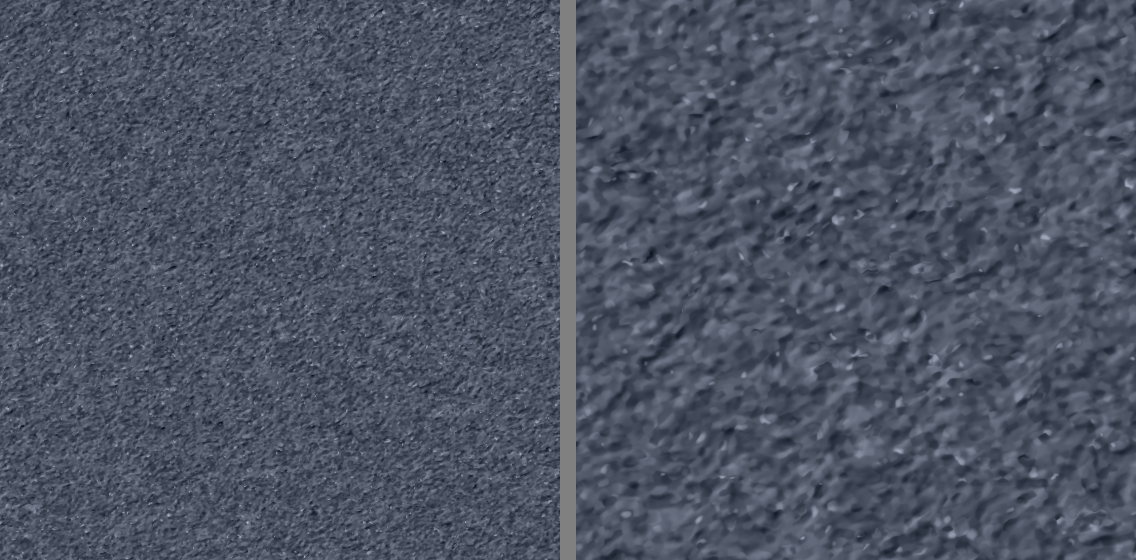
Left: the whole. Right: its middle third, enlarged.
Give the GLSL for this texture, as a Shadertoy shader.

```glsl
// Dark slate-blue rough stone with slanted grains, pale flecks and small pits.

vec3 hash3(vec2 cell) {
    vec3 p = fract(cell.xyx * vec3(0.1031, 0.1030, 0.0973));
    p += dot(p, p.yxz + 33.33);
    return fract((p.xxy + p.yzz) * p.zyx);
}

// Cellular noise with blended cell borders, centred on zero
float grains(vec2 p, float sharpness) {
    vec2 cell = floor(p);
    float total = 0.0, weights = 0.0;
    for (int y = -1; y <= 1; y++)
    for (int x = -1; x <= 1; x++) {
        vec2 id = cell + vec2(x, y);
        vec3 rnd = hash3(id);
        vec2 d = id + 0.1 + 0.8 * rnd.xy - p;
        float w = exp(-sharpness * dot(d, d));
        total += w * rnd.z;
        weights += w;
    }
    return total / weights - 0.5;
}

// Soft spots of varied size and strength in a share of the cells
float spots(vec2 p, float share, float radius) {
    vec2 cell = floor(p);
    float cover = 0.0;
    for (int y = -1; y <= 1; y++)
    for (int x = -1; x <= 1; x++) {
        vec2 id = cell + vec2(x, y);
        vec3 rnd = hash3(id + 71.0);
        float strength = rnd.z / share;
        float r = radius * (0.6 + 0.7 * fract(strength * 7.3));
        float spot = 1.0 - smoothstep(0.2 * r, r, length(id + rnd.xy - p));
        cover = max(cover, spot * step(strength, 1.0) * (0.3 + 0.7 * strength));
    }
    return cover;
}

void mainImage(out vec4 fragColor, in vec2 fragCoord) {
    vec2 uv = fragCoord / iResolution.y;

    // Grain space: x runs along the rising slant
    vec2 slant = vec2(cos(0.45), sin(0.45));
    vec2 q = vec2(dot(uv, slant), dot(uv, vec2(-slant.y, slant.x))) + 3.0;
    q += 0.0016 * sin(q.yx * vec2(97.0, 83.0) + 2.0 * sin(q * 41.0));
    vec2 g = q * vec2(0.72, 1.1);

    // Layered mineral grains
    float medium = grains(g * 72.0, 5.0);
    float fine = grains(g * 155.0 + 17.0, 5.5);
    float finest = grains(q * vec2(0.85, 1.05) * 250.0 + 39.0, 5.5);
    float broad = grains(q * 13.0 + 5.0, 4.0);
    float tone = 0.321 + 0.022 * broad + 0.055 * medium + 0.11 * fine + 0.16 * finest;

    // Relief lit from the upper left
    float shaded = grains((g + vec2(-0.001, 0.0034)) * 155.0 + 17.0, 5.5);
    tone += 0.11 * (fine - shaded);

    // Pale patches, bright flecks and dark pits with ragged outlines
    vec2 ragged = vec2(fine, finest);
    tone += 0.10 * spots(q * vec2(27.0, 31.0) + 0.6 * ragged, 0.09, 0.34);
    tone += 0.13 * spots(q * vec2(66.0, 74.0) + 0.6 * ragged, 0.13, 0.32);
    tone += 0.25 * spots(q * vec2(100.0, 112.0) + 0.5 * ragged.yx, 0.15, 0.33);
    tone -= 0.12 * spots(q * vec2(58.0, 116.0) + 0.7 * ragged + 9.0, 0.14, 0.40);

    vec3 slate = vec3(tone - 0.028, tone, 0.046 + 1.05 * tone);
    fragColor = vec4(clamp(slate, 0.0, 1.0), 1.0);
}
```
